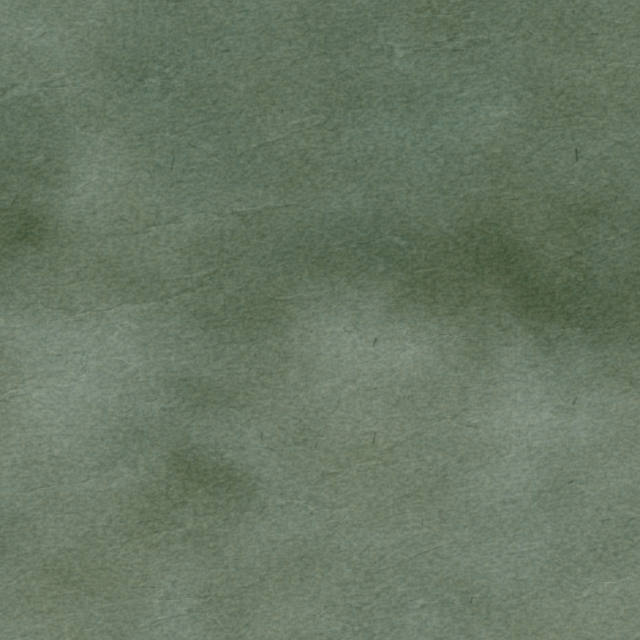
This texture is drawn by a WebGL 1 fragment shader. Its source:

```glsl
precision highp float;
uniform vec2 u_resolution;

vec2 hash2(vec2 p) {
  vec3 q = fract(p.xyx * vec3(0.1031, 0.1030, 0.0973));
  q += dot(q, q.yzx + 33.33);
  return fract((q.xx + q.yz) * q.zy);
}

vec2 gradientAt(vec2 cell) {
  float angle = 6.2832 * hash2(cell + 57.0).x;
  return vec2(cos(angle), sin(angle));
}

float gradientNoise(vec2 p) {
  vec2 i = floor(p), f = fract(p);
  vec2 u = f * f * f * (f * (f * 6.0 - 15.0) + 10.0);
  vec2 e = vec2(1.0, 0.0);
  float low = mix(dot(gradientAt(i), f), dot(gradientAt(i + e), f - e), u.x);
  float high = mix(dot(gradientAt(i + e.yx), f - e.yx), dot(gradientAt(i + 1.0), f - 1.0), u.x);
  return 1.4 * mix(low, high, u.y);
}

float fbm(vec2 p) {
  float sum = 0.0, amplitude = 0.5;
  for (int i = 0; i < 5; i++) {
    sum += amplitude * gradientNoise(p);
    p = mat2(0.8, 0.6, -0.6, 0.8) * p * 2.03 + 17.3;
    amplitude *= 0.5;
  }
  return sum;
}

float blot(vec2 p, vec2 center, vec2 radius) {
  vec2 d = (p - center) / radius;
  return exp(-dot(d, d));
}

// Thin embossed wrinkles: one flank catches light, the other is shaded
float wrinkles(vec2 p, float width) {
  float n = gradientNoise(p + 0.5 * fbm(p * 2.0)) / width;
  float patches = smoothstep(0.05, 0.45, gradientNoise(p * 1.3 + 41.0));
  return n * exp(-n * n) * patches;
}

// Short scattered fibres, mostly lying near the horizontal
float fibres(vec2 p, float cells, float thickness, float reach, float density) {
  vec2 g = p * cells;
  float sum = 0.0;
  for (int y = -1; y <= 1; y++) {
    for (int x = -1; x <= 1; x++) {
      vec2 cell = floor(g) + vec2(x, y);
      vec2 place = hash2(cell + cells), kind = hash2(cell + 91.0 + cells);
      float angle = 6.0 * (kind.x - 0.5) * abs(kind.x - 0.5) + 0.15;
      vec2 along = vec2(cos(angle), sin(angle));
      vec2 d = g - cell - place;
      float halfLength = reach * mix(0.1, 1.0, kind.y * kind.y);
      d -= along * clamp(dot(d, along), -halfLength, halfLength);
      float r = length(d) / (cells * thickness);
      float present = step(fract(place.x * 13.7 + kind.y * 7.1), density);
      sum += present * mix(0.4, 1.0, place.y) * exp(-r * r);
    }
  }
  return sum;
}

void main() {
  vec2 uv = gl_FragCoord.xy / u_resolution;
  vec2 warp = vec2(fbm(uv * 5.0), fbm(uv * 5.0 + 23.0));
  vec2 p = uv + 0.13 * warp;

  // Broad washes: dusky upper part, paler hazy lower part
  float tone = mix(0.024, -0.017, smoothstep(0.38, 0.56, p.y));
  tone += 0.060 * fbm(p * vec2(3.0, 4.5) + 7.0);
  tone += 0.040 * fbm(uv * vec2(9.0, 14.0) + 31.0);

  // Clouded highlights and dark stains
  tone += 0.055 * blot(p, vec2(0.57, 0.45), vec2(0.10, 0.08));
  tone += 0.055 * blot(p, vec2(0.84, 0.34), vec2(0.08, 0.14));
  tone += 0.045 * blot(p, vec2(0.15, 0.43), vec2(0.15, 0.07));
  tone += 0.042 * blot(p, vec2(0.02, 0.95), vec2(0.13, 0.16));
  tone += 0.035 * blot(p, vec2(0.16, 0.74), vec2(0.16, 0.06));
  tone -= 0.066 * blot(p, vec2(0.76, 0.56), vec2(0.30, 0.10));
  tone -= 0.065 * blot(p, vec2(0.00, 0.66), vec2(0.07, 0.14));
  tone -= 0.068 * blot(p, vec2(0.30, 0.21), vec2(0.09, 0.09));
  tone -= 0.055 * blot(p, vec2(0.37, 0.38), vec2(0.12, 0.06));
  tone -= 0.060 * blot(p, vec2(0.94, 0.40), vec2(0.10, 0.04));

  // Paper grain, drawn out sideways
  vec2 slant = vec2(uv.x, uv.y - 0.12 * uv.x) + 0.006 * warp;
  float grain = 0.030 * gradientNoise(slant * vec2(60.0, 105.0));
  grain += 0.042 * gradientNoise(slant * vec2(120.0, 190.0) + 9.0);
  grain += 0.030 * gradientNoise(uv * 235.0 + 3.0);
  grain += 0.075 * wrinkles(slant * vec2(4.0, 13.0), 0.05);
  grain += 0.055 * wrinkles(slant * vec2(11.0, 24.0) + 19.0, 0.10);

  // Pale and dark fibres, then a few specks
  grain += 0.035 * fibres(uv, 24.0, 0.0014, 0.40, 0.35);
  grain -= 0.055 * fibres(uv + 0.37, 34.0, 0.0015, 0.30, 0.35);
  grain -= 0.110 * fibres(uv.yx + 0.71, 13.0, 0.0019, 0.12, 0.09);

  // Cool green above, greyer below, olive in the stains
  float olive = 0.5 + 1.1 * fbm(p * 4.0 + 63.0) - 6.0 * tone;
  vec3 green = mix(vec3(0.418, 0.472, 0.398), vec3(0.397, 0.463, 0.390), smoothstep(0.3, 0.8, p.y));
  vec3 color = green + tone * vec3(1.05, 0.97, 1.10) + grain;
  color += mix(vec3(-0.006, 0.003, 0.006), vec3(0.007, 0.0, -0.012), clamp(olive, 0.0, 1.0));
  color += 0.012 * gradientNoise(uv * 95.0 + 77.0) * vec3(1.0, 0.0, -1.0);
  gl_FragColor = vec4(color, 1.0);
}
```
